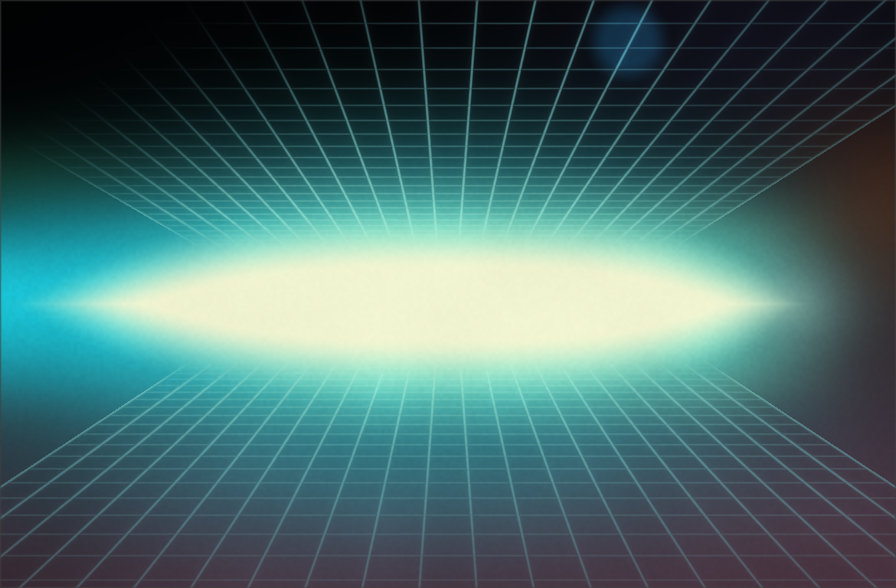
This background is drawn by a Shadertoy shader. Its source:

```glsl
// A glowing cream spindle of light between two perspective grids, floor and ceiling.
// Soft halos tint a dark gradient; grid lines come from inverse-depth repeats,
// and value noise adds gentle wear.

float hash(vec2 p) {
    return fract(sin(dot(p, vec2(127.1, 311.7))) * 43758.5);
}

float noise(vec2 p) {
    vec2 cell = floor(p), f = fract(p);
    f = f * f * (3.0 - 2.0 * f);
    return mix(mix(hash(cell), hash(cell + vec2(1, 0)), f.x),
               mix(hash(cell + vec2(0, 1)), hash(cell + vec2(1, 1)), f.x), f.y);
}

float stroke(float dist, float halfWidth) {
    float soft = 1.0 / iResolution.y;
    return 1.0 - smoothstep(halfWidth - soft, halfWidth + soft, dist);
}

// Radial falloff; higher power gives a flatter top
float blob(vec2 p, vec2 centre, vec2 size, float power) {
    return exp(-pow(length((p - centre) / size), power));
}

// depth: screen distance from the vanishing point of the plane
float grid(float x, float depth, float spacing, float rows, vec2 limits) {
    float d = max(depth, 0.1);
    float column = x / (spacing * d);
    float row = rows / d;
    float columnDist = abs(fract(column) - 0.5) * spacing * d * d / length(vec2(d, x));
    float rowDist = abs(fract(row + 0.5) - 0.5) * d * d / rows;
    float inside = step(limits.x, column) * step(column, limits.y);
    float glow = 0.14 * exp(-columnDist / 0.006);
    return inside * max(stroke(columnDist, 0.0019) * 0.8 + glow,
                        stroke(rowDist, 0.0013) * 0.45);
}

void mainImage(out vec4 fragColor, in vec2 fragCoord) {
    vec2 p = (fragCoord - vec2(0.5 * iResolution.x, 0.0)) / iResolution.y;
    float dy = p.y - 0.483;

    // Dark backdrop: plum floor, black ceiling, navy and rust on the right
    vec3 color = mix(vec3(0.29, 0.19, 0.24), vec3(0.005, 0.008, 0.012),
                     smoothstep(0.08, 0.82, p.y));
    color *= mix(0.75, 1.0, smoothstep(-0.75, -0.3, p.x));
    color += vec3(0.05, 0.05, 0.09) * blob(p, vec2(0.55, 0.92), vec2(0.42, 0.28), 2.0);
    color += vec3(0.18, 0.09, 0.03) * blob(p, vec2(0.78, 0.66), vec2(0.25, 0.17), 2.0);
    color += vec3(0.02, 0.10, 0.05) * blob(p, vec2(-0.76, 0.69), vec2(0.25, 0.08), 2.0);
    color += vec3(-0.06, 0.14, 0.15) * blob(p, vec2(-0.15, 0.22), vec2(0.68, 0.17), 2.0);

    // Teal halo and the cyan band flowing out to the left
    float halo = blob(p, vec2(-0.05, 0.483), vec2(0.55, dy > 0.0 ? 0.265 : 0.28), 2.5);
    float band = exp(-dy * dy / 0.025) * (1.0 - smoothstep(0.38, 0.72, p.x));
    float light = 1.0 - (1.0 - halo) * (1.0 - band);
    vec3 teal = mix(vec3(0.10, 0.77, 0.84), vec3(0.38, 0.86, 0.79),
                    smoothstep(-0.7, -0.05, p.x));
    teal = mix(teal, vec3(0.20, 0.64, 0.67), smoothstep(0.12, 0.26, abs(dy)));
    color = mix(color, teal, light);
    color = mix(color, vec3(0.45, 0.62, 0.62),
                0.45 * blob(p, vec2(0.60, 0.483), vec2(0.10, 0.08), 2.0));

    // Ceiling and floor grids
    float ceiling = grid(p.x, p.y - 0.333, 0.1488, 8.78, vec2(-11.55, 10.55));
    ceiling *= smoothstep(0.57, 0.64, p.y);
    ceiling *= smoothstep(-0.55, 0.15, p.x + 1.2 * (0.95 - p.y));
    ceiling *= 1.0 - 0.5 * smoothstep(0.15, 0.65, p.x);
    float ground = grid(p.x, 0.675 - p.y, 0.144, 9.92, vec2(-10.55, 10.55));
    ground *= 1.0 - smoothstep(0.33, 0.40, p.y);
    ground *= mix(0.45, 0.75, smoothstep(0.0, 0.25, p.y));
    vec3 lineColor = mix(vec3(0.42, 0.70, 0.72), vec3(0.66, 0.96, 0.88), light);
    color = mix(color, lineColor, 0.72 * max(ceiling, ground));

    // Cream core: tapered on the left, blunt with a narrow spike on the right
    float along = abs(p.x + 0.045) / 0.62;
    float edge = abs(dy) / 0.125 + pow(along, p.x < -0.045 ? 2.5 : 3.4);
    float core = 1.0 - smoothstep(0.45, 1.42, edge);
    float spike = exp(-dy * dy / 0.0014) * smoothstep(0.2, 0.45, p.x)
                * (1.0 - smoothstep(0.46, 0.67, p.x));
    core = max(core, 0.6 * spike);
    vec3 cream = mix(vec3(0.78, 0.97, 0.83), vec3(0.945, 0.955, 0.815), core);
    color = mix(color, cream, core);

    // Soft blue lens spot near the top
    float spot = 1.0 - smoothstep(0.035, 0.08, length(p - vec2(0.306, 0.93)));
    color += vec3(0.03, 0.14, 0.20) * spot;

    // Worn surface and a thin frame
    float wear = noise(p * 9.0) * 0.6 + noise(p * 180.0) * 0.4;
    color *= 1.0 + mix(0.10, 0.03, core) * (wear - 0.5);
    vec2 border = min(fragCoord, iResolution.xy - fragCoord) / iResolution.y;
    color = mix(color, vec3(0.25), 0.6 * stroke(min(border.x, border.y), 0.002));

    fragColor = vec4(clamp(color, 0.0, 1.0), 1.0);
}
```
